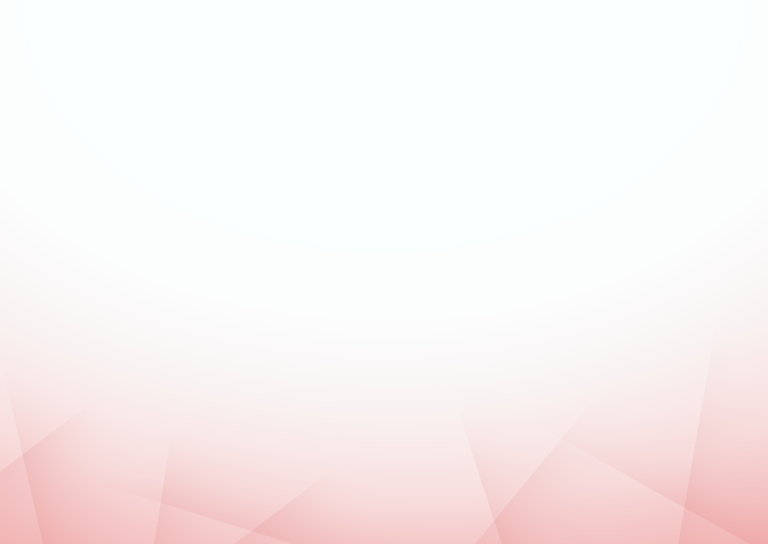
Write a Shadertoy shader that draws this background.

```glsl
// A pale backdrop that warms to rose towards the lower corners, crossed by
// folded glassy facets. An elliptical colour ramp gives the base; each fold is
// a line with a crisp edge and a soft one-sided shadow that fades at its tip.

const float ASPECT = 1.4144;
const int FOLD_COUNT = 9;

// Each fold runs from base (xy) to tip (zw), in units of canvas height.
// The shadow falls on the right when looking from base to tip.
const vec4 FOLDS[FOLD_COUNT] = vec4[FOLD_COUNT](
    vec4(0.079, 0.0, -0.005, 0.370),
    vec4(-0.02, 0.118, 0.195, 0.280),
    vec4(0.284, 0.0, 0.320, 0.230),
    vec4(0.540, 0.0, 0.150, 0.121),
    vec4(0.431, 0.0, 0.635, 0.153),
    vec4(0.924, 0.0, 0.832, 0.282),
    vec4(0.875, 0.0, 1.114, 0.291),
    vec4(1.381, 0.0, 0.967, 0.230),
    vec4(1.249, 0.0, 1.326, 0.447));

const vec3 ICE   = vec3(0.985, 1.0, 1.0);
const vec3 WHITE = vec3(0.990, 0.990, 0.990);
const vec3 PEARL = vec3(0.976, 0.962, 0.962);
const vec3 BLUSH = vec3(0.978, 0.922, 0.922);
const vec3 PINK  = vec3(0.972, 0.868, 0.868);
const vec3 ROSE  = vec3(0.962, 0.800, 0.800);
const vec3 CORAL = vec3(0.950, 0.715, 0.715);

float ramp(float from, float to, float x) {
    return clamp((x - from) / (to - from), 0.0, 1.0);
}

// Elliptical glow: pale inside radius 1, rosier further out.
vec3 backdrop(vec2 p, vec2 centre, vec2 radii) {
    float d = length((p - centre) / radii);
    vec3 col = mix(ICE, WHITE, ramp(0.95, 1.35, d));
    col = mix(col, PEARL, ramp(1.35, 1.62, d));
    col = mix(col, BLUSH, ramp(1.62, 1.86, d));
    col = mix(col, PINK, ramp(1.86, 2.10, d));
    col = mix(col, ROSE, ramp(2.10, 2.28, d));
    return mix(col, CORAL, ramp(2.28, 2.52, d));
}

// Shadow on one side of a fold, softening away from its edge.
float foldShadow(vec2 p, vec2 base, vec2 tip, float width, float blur) {
    vec2 axis = tip - base;
    float len = length(axis);
    vec2 dir = axis / len;
    float side = dot(p - base, vec2(dir.y, -dir.x));
    float fromTip = 1.0 - dot(p - base, dir) / len;
    float edge = smoothstep(-blur, blur, side);
    float fade = smoothstep(0.0, 0.65, fromTip);
    return edge * fade * exp(-max(side, 0.0) / width);
}

void mainImage(out vec4 fragColor, in vec2 fragCoord) {
    vec2 p = fragCoord / iResolution.xy * vec2(ASPECT, 1.0);
    float blur = 0.8 / iResolution.y;

    vec3 col = backdrop(p, vec2(0.5 * ASPECT, 1.0), vec2(0.645, 0.442));

    // Layered folds
    float shade = 0.0;
    for (int i = 0; i < FOLD_COUNT; i++) {
        shade += foldShadow(p, FOLDS[i].xy, FOLDS[i].zw, 0.075, blur);
    }
    col -= 0.052 * shade * vec3(0.25, 1.0, 1.0);

    fragColor = vec4(clamp(col, 0.0, 1.0), 1.0);
}
```
